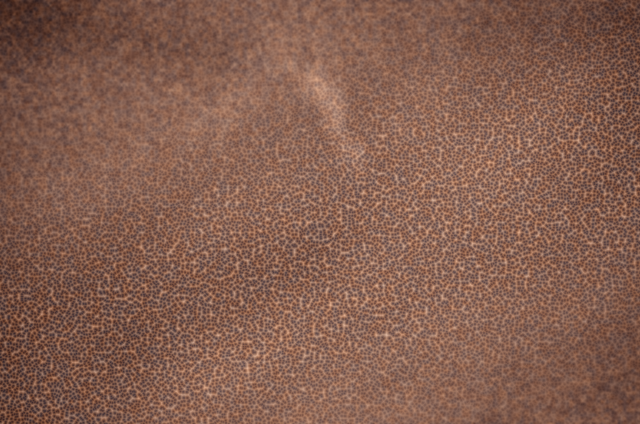
A WebGL 2 fragment shader for this texture:

```glsl
#version 300 es
precision highp float;
// Worn brown leather: fine cellular pores over soft diagonal shading.
// A slanted focus band keeps the pores crisp; away from it they melt
// into coarser, weaker mottling, and the corners fall into shadow.
uniform vec2 u_resolution;
out vec4 fragColor;

// Integer hash giving two values in 0..1
vec2 hash2(vec2 cell) {
  uvec2 h = uvec2(ivec2(cell)) * 1664525u + 1013904223u;
  h.x += h.y * 1664525u;
  h.y += h.x * 1664525u;
  h ^= h >> 16u;
  h.x += h.y * 1664525u;
  h.y += h.x * 1664525u;
  h ^= h >> 16u;
  return vec2(h & 0xffffu) / 65535.0;
}

float noise(vec2 p) {
  vec2 i = floor(p), f = fract(p);
  f = f * f * (3.0 - 2.0 * f);
  float low = mix(hash2(i).x, hash2(i + vec2(1, 0)).x, f.x);
  float high = mix(hash2(i + vec2(0, 1)).x, hash2(i + vec2(1, 1)).x, f.x);
  return mix(low, high, f.y);
}

float fbm(vec2 p) {
  float sum = 0.0, amp = 0.5;
  for (int i = 0; i < 5; i++) {
    sum += amp * noise(p);
    p = mat2(1.6, 1.2, -1.2, 1.6) * p + 7.3;
    amp *= 0.5;
  }
  return sum;
}

// Distance to the nearest scattered pore centre
float poreDistance(vec2 p) {
  vec2 cell = floor(p);
  float nearest = 2.0;
  for (int y = -1; y <= 1; y++)
    for (int x = -1; x <= 1; x++) {
      vec2 c = cell + vec2(x, y);
      nearest = min(nearest, length(c + hash2(c) - p));
    }
  return nearest;
}

// Soft stroke from a to b
float stroke(vec2 p, vec2 a, vec2 b, float width) {
  vec2 ab = b - a;
  float t = clamp(dot(p - a, ab) / dot(ab, ab), 0.0, 1.0);
  float d = length(p - a - ab * t) / width;
  return exp(-d * d);
}

// Broad light: vignette, diagonal folds and pale scuffs
float shading(vec2 p) {
  vec2 q = p - vec2(0.78, 0.5);
  vec2 along = mat2(0.86, -0.5, 0.5, 0.86) * p;
  float light = 1.13 - 0.52 * dot(q, q);
  light += 0.30 * (fbm(along * vec2(2.2, 5.0) + 3.0) - 0.48);
  light -= 0.13 * stroke(p, vec2(0.05, 0.98), vec2(0.5, 0.86), 0.08);
  light -= 0.10 * stroke(p, vec2(0.3, 0.2), vec2(0.72, 0.38), 0.10);
  light -= 0.10 * stroke(p, vec2(1.15, 0.93), vec2(1.42, 0.98), 0.09);
  float scuff = stroke(p, vec2(0.68, 0.92), vec2(0.86, 0.62), 0.035)
              + stroke(p, vec2(0.84, 0.66), vec2(0.94, 0.70), 0.022);
  return light + 0.26 * scuff * smoothstep(0.35, 0.65, fbm(p * 14.0));
}

vec3 leather(vec2 p) {
  float blur = smoothstep(0.08, 0.6, abs(p.y - 0.1 - 0.35 * p.x));
  vec2 wobble = 0.004 * vec2(noise(p * 40.0), noise(p * 40.0 + 19.0));
  float pore = poreDistance((p + wobble) * 128.0) - 0.45;
  float mottle = noise(p * 85.0 + 5.0) + noise(p * 150.0) - 1.0;

  float grain = mix(pore * 0.92, mottle * 0.22 + pore * 0.15, blur);
  float light = max(shading(p) + grain, 0.1);
  vec3 color = vec3(0.53, 0.38, 0.32) * pow(vec3(light), vec3(1.0, 1.23, 1.27));

  // Bluish pore floors against orange and tan ridges
  float cool = mix(smoothstep(0.05, -0.3, pore) - 0.35, -mottle * 0.5, blur);
  float warm = noise(p * 95.0 + 41.0) - 0.5;
  color += cool * vec3(-0.015, 0.008, 0.045);
  color += warm * mix(1.0, 0.6, blur) * vec3(0.06, -0.015, -0.07);
  return color;
}

void main() {
  // Four samples per pixel smooth the pores
  vec3 sum = vec3(0.0);
  for (int i = 0; i < 4; i++) {
    vec2 offset = vec2(i & 1, i >> 1) * 0.5 - 0.25;
    sum += leather((gl_FragCoord.xy + offset) / u_resolution.y);
  }
  fragColor = vec4(clamp(sum * 0.25, 0.0, 1.0), 1.0);
}
```
